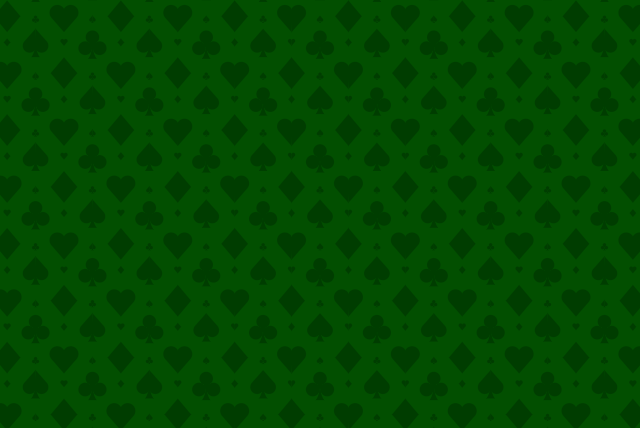
A Shadertoy shader for this pattern:

```glsl
// Tone-on-tone card-table felt: diamonds and hearts alternate in one lattice,
// spades and clubs in a second, with quarter-size suits filling the gaps.
// Each lattice is a repeated cell whose checkerboard parity picks the suit.

#define CELLS_ACROSS 11.25
#define SMALL_SCALE 0.25
#define FELT_COLOR vec3(0.006, 0.310, 0.0)
#define SUIT_COLOR vec3(0.0, 0.238, 0.0)
#define RED_CENTER vec2(0.125, 0.286)
#define BLACK_CENTER vec2(0.625, 0.755)
#define SMALL_RED_CENTER vec2(0.125, 0.745)
#define SMALL_BLACK_CENTER vec2(0.625, 0.337)
#define HEART_DROP 0.039
#define CLUB_DROP 0.029

// Disc joined to a sharp tip by its two tangents
float teardrop(vec2 p, vec2 tip, vec2 center, float radius) {
    vec2 axis = center - tip;
    float len = length(axis);
    axis /= len;
    p -= tip;
    vec2 q = vec2(abs(axis.x * p.y - axis.y * p.x), dot(axis, p));
    float s = radius / len;
    float c = sqrt(1.0 - s * s);
    if (dot(q, vec2(s, c)) > len * c) return length(q - vec2(0.0, len)) - radius;
    return dot(q, vec2(c, -s));
}

float diamond(vec2 p) {
    const vec2 halfSize = vec2(0.234, 0.278);
    vec2 q = abs(p) / halfSize;
    return (q.x + q.y - 1.0) * halfSize.x * halfSize.y / length(halfSize);
}

float heart(vec2 p) {
    p.x = abs(p.x);
    return teardrop(p, vec2(0.0, -0.240), vec2(0.118, 0.102), 0.136);
}

// Foot shared by spade and club, flaring toward its base
float stem(vec2 p) {
    float flare = clamp(-p.y / 0.249, 0.0, 1.0);
    float halfWidth = 0.014 + 0.060 * flare * flare * flare;
    return max(abs(p.x) - halfWidth, abs(p.y + 0.125) - 0.124);
}

float spade(vec2 p) {
    vec2 q = vec2(abs(p.x), p.y);
    float leaf = teardrop(q, vec2(0.0, 0.249), vec2(0.105, -0.050), 0.120);
    return min(leaf, stem(p));
}

float club(vec2 p) {
    vec2 q = vec2(abs(p.x), p.y);
    float leaves = min(length(q - vec2(0.0, 0.130)) - 0.118,
                       length(q - vec2(0.127, -0.063)) - 0.120);
    float core = length(p) - 0.055;
    return min(min(leaves, core), stem(p));
}

// Local y-up position in the nearest cell; odd is the checkerboard parity
vec2 cellPoint(vec2 p, vec2 center, float oddDrop, out bool odd) {
    vec2 g = p - center + 0.5;
    vec2 id = floor(g);
    odd = mod(id.x + id.y, 2.0) > 0.5;
    vec2 q = fract(g) - 0.5;
    if (odd) q.y -= oddDrop;
    return vec2(q.x, -q.y);
}

float redSuits(vec2 p, vec2 center, float oddDrop, float scale) {
    bool odd;
    vec2 q = cellPoint(p, center, oddDrop, odd) / scale;
    return scale * (odd ? heart(q) : diamond(q));
}

float blackSuits(vec2 p, vec2 center, float oddDrop, float scale, bool swapSuits) {
    bool odd;
    vec2 q = cellPoint(p, center, oddDrop, odd) / scale;
    return scale * (odd != swapSuits ? club(q) : spade(q));
}

void mainImage(out vec4 fragColor, in vec2 fragCoord) {
    // Cell units measured from the top left, y down
    float pixel = CELLS_ACROSS / iResolution.x;
    vec2 p = vec2(fragCoord.x, iResolution.y - fragCoord.y) * pixel;

    // Large suits
    float d = redSuits(p, RED_CENTER, HEART_DROP, 1.0);
    d = min(d, blackSuits(p, BLACK_CENTER, CLUB_DROP, 1.0, false));

    // Small suits in the gaps
    d = min(d, redSuits(p, SMALL_RED_CENTER, 0.0, SMALL_SCALE));
    d = min(d, blackSuits(p, SMALL_BLACK_CENTER, 0.0, SMALL_SCALE, true));

    float ink = 1.0 - smoothstep(-0.7 * pixel, 0.7 * pixel, d);
    fragColor = vec4(mix(FELT_COLOR, SUIT_COLOR, ink), 1.0);
}
```
